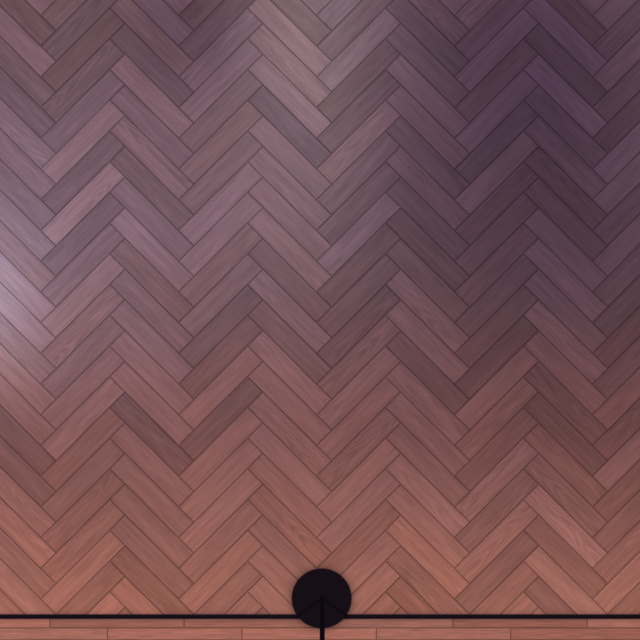
Reproduce this texture procedurally as a Shadertoy shader.

```glsl
// Herringbone parquet in mixed window light, with a dark round lamp and cable at the foot.
// Each point finds its plank in a 45 degree lattice; hashes vary tone and grain per plank,
// and broad gradients of light tint the whole floor.

float hash(vec2 p) {
    vec3 q = fract(vec3(p.xyx) * 0.1031);
    q += dot(q, q.yzx + 33.33);
    return fract((q.x + q.y) * q.z);
}

float noise(vec2 p) {
    vec2 i = floor(p), f = fract(p);
    f = f * f * (3.0 - 2.0 * f);
    return mix(mix(hash(i), hash(i + vec2(1, 0)), f.x),
               mix(hash(i + vec2(0, 1)), hash(i + vec2(1, 1)), f.x), f.y);
}

// Plank under p: xy = position along and across it, zw = its identity.
// Lengths are in plank widths; len is the length of one plank.
vec4 herringbone(vec2 p, float len) {
    float band = floor((p.x - p.y) / (2.0 * len));
    for (float k = 0.0; k < 2.0; k++) {
        float c = band + k;
        vec2 q = p - c * len * vec2(1, -1);
        float row = floor(q.y), along = q.x - row;
        if (along >= 0.0 && along < len)
            return vec4(along, q.y - row, 2.0 * c, row);
        float col = floor(q.x - len);
        along = q.y - col - 1.0 + len;
        if (along >= 0.0 && along < len)
            return vec4(along, q.x - len - col, 2.0 * c + 1.0, col);
    }
    return vec4(0);
}

// Brightness of the grain: fine streaks, plus long arched rings on some planks
float woodGrain(vec2 p, vec2 id) {
    float seed = hash(id + 71.3);
    vec2 q = p + vec2(seed * 91.0, hash(id + 13.7) * 57.0);
    float streaks = 0.6 * noise(q * vec2(0.7, 7.0)) + 0.4 * noise(q * vec2(1.8, 15.0)) - 0.5;
    float bow = p.y - 0.2 - 0.6 * seed;
    float field = p.x * 0.35 + bow * bow * 8.0 + 1.2 * noise(q * vec2(0.6, 2.5));
    float rings = sin(field * 11.0) * smoothstep(0.55, 0.95, hash(id + 5.1));
    return 1.0 + 0.17 * streaks + 0.04 * rings;
}

float glow(vec2 p, vec2 center, vec2 size) {
    vec2 d = (p - center) / size;
    return exp(-dot(d, d));
}

// Wood colour under the window light, before plank variation
vec3 floorLight(vec2 p) {
    vec3 color = mix(vec3(0.625, 0.40, 0.35), vec3(0.485, 0.325, 0.32),
                     smoothstep(0.0, 0.36, p.y));
    color = mix(color, vec3(0.445, 0.335, 0.37), smoothstep(0.27, 0.66, p.y));
    color += vec3(0.13, 0.15, 0.17) * glow(p, vec2(-0.03, 0.53), vec2(0.10, 0.14));
    color += vec3(0.06, 0.06, 0.07) * glow(p, vec2(0.08, 0.63), vec2(0.32, 0.24));
    color += vec3(0.10, 0.11, 0.10) * glow(p, vec2(0.49, 1.0), vec2(0.13, 0.34));
    color -= vec3(0.14, 0.115, 0.085) * glow(p, vec2(0.84, 0.90), vec2(0.26, 0.30));
    color -= vec3(0.075, 0.06, 0.055) * glow(p, vec2(0.95, 0.52), vec2(0.36, 0.24));
    color -= vec3(0.07, 0.06, 0.05) * glow(p, vec2(0.30, 0.97), vec2(0.10, 0.12));
    return color;
}

float segment(vec2 p, vec2 a, vec2 b) {
    vec2 d = b - a;
    return length(p - a - d * clamp(dot(p - a, d) / dot(d, d), 0.0, 1.0));
}

void mainImage(out vec4 fragColor, in vec2 fragCoord) {
    vec2 p = fragCoord / iResolution.y;
    float px = 1.0 / iResolution.y;

    // Herringbone planks: pitch is the rise from one plank to the next
    float pitch = 0.048, width = pitch * 0.7071, len = 0.2155 / pitch;
    vec2 d = (p - vec2(0.5065, 0.40)) * 2.0 / pitch + vec2(-0.5, 1.0);
    vec4 plank = herringbone(0.5 * vec2(d.y + d.x, d.y - d.x), len);
    vec2 toEdge = min(plank.xy, vec2(len, 1.0) - plank.xy) * width;
    float seam = min(toEdge.x, toEdge.y);

    // Straight boards below the cable
    if (p.y < 0.036) {
        float row = floor(p.y / 0.019);
        float x = p.x / 0.21 + 0.43 * row + 0.2;
        width = 0.019;
        plank = vec4(fract(x) * 11.0, fract(p.y / width), floor(x) + 40.0, row);
        seam = min(min(plank.y, 1.0 - plank.y) * width, min(fract(x), 1.0 - fract(x)) * 0.21);
    }

    // Tone, tint and grain of the plank
    vec2 id = plank.zw + 100.0;
    float tone = hash(id) - 0.5, warmth = hash(id + 31.9) - 0.5;
    vec3 color = floorLight(p) * (1.0 + 0.18 * tone) * woodGrain(plank.xy, id);
    color *= 1.0 + warmth * vec3(0.03, 0.0, -0.035);
    color *= 1.0 - 0.22 * (1.0 - smoothstep(0.0, 0.0005 + px, seam));
    color *= 1.0 - 0.05 * exp(-seam / 0.002);
    color *= 0.99 + 0.02 * hash(floor(p * 512.0));

    // Braided cable with a soft shadow
    float cable = abs(p.y - 0.0365) - 0.0033;
    color *= 1.0 - 0.25 * exp(-max(cable, 0.0) / 0.003);
    float braid = 0.5 + 0.5 * sin((p.x + p.y) * 900.0);
    vec3 cableColor = vec3(0.09, 0.06, 0.09) + 0.035 * braid * smoothstep(0.0365, 0.040, p.y);
    color = mix(color, cableColor, 1.0 - smoothstep(-px, px, cable));

    // Lamp disc, its darker arms and the stem
    vec2 hub = vec2(0.5035, 0.065);
    float disc = length(p - vec2(0.5026, 0.065)) - 0.0465;
    color *= 1.0 - 0.3 * exp(-max(disc, 0.0) / 0.005);
    color = mix(color, vec3(0.085, 0.06, 0.085), 1.0 - smoothstep(-px, px, disc));
    float arms = segment(vec2(abs(p.x - hub.x), p.y), vec2(0, hub.y), vec2(0.038, 0.038)) - 0.002;
    color = mix(color, vec3(0.05, 0.035, 0.055), 0.7 * (1.0 - smoothstep(-px, px, arms)));
    float stem = segment(p, hub, vec2(hub.x, -0.1)) - 0.0036;
    color = mix(color, vec3(0.05, 0.035, 0.055), 1.0 - smoothstep(-px, px, stem));

    fragColor = vec4(clamp(color, 0.0, 1.0), 1.0);
}
```
